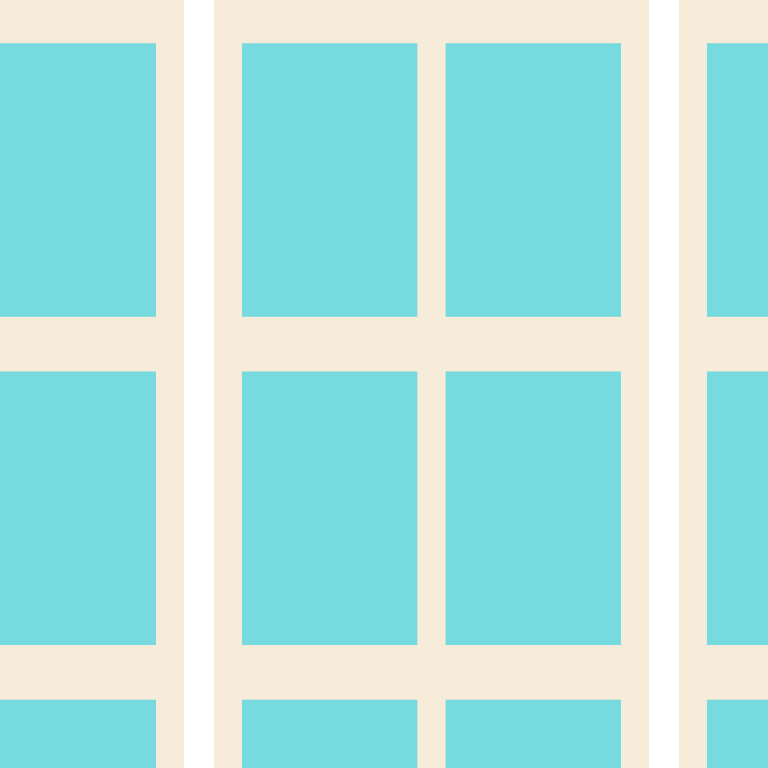
Write a Shadertoy shader that draws this pattern.

```glsl
// Pairs of turquoise window panes in cream frames, parted by white vertical strips

// Signed offset from the nearest of a row of evenly spaced centres
float repeatAround(float coord, float centre, float period) {
    return (fract((coord - centre) / period + 0.5) - 0.5) * period;
}

// Antialiased coverage of a band of the given half width
float band(float offset, float halfWidth, float pixel) {
    return clamp((halfWidth - abs(offset)) / pixel + 0.5, 0.0, 1.0);
}

void mainImage(out vec4 fragColor, in vec2 fragCoord) {
    vec2 uv = fragCoord / iResolution.y;
    float pixel = 1.0 / iResolution.y;

    // Offsets from the middle of the frame and the middle of the pane row
    float frameX = repeatAround(uv.x, 0.5618, 0.6055);
    float rowY = repeatAround(uv.y, 0.7656, 0.4274);

    // Two panes mirrored about the central bar
    float pane = band(abs(frameX) - 0.1326, 0.1142, pixel) * band(rowY, 0.1781, pixel);

    // White strip between neighbouring frames
    float strip = band(abs(frameX) - 0.30275, 0.0195, pixel);

    vec3 color = vec3(0.968, 0.922, 0.855);
    color = mix(color, vec3(1.0), strip);
    color = mix(color, vec3(0.465, 0.855, 0.87), pane);
    fragColor = vec4(color, 1.0);
}
```
